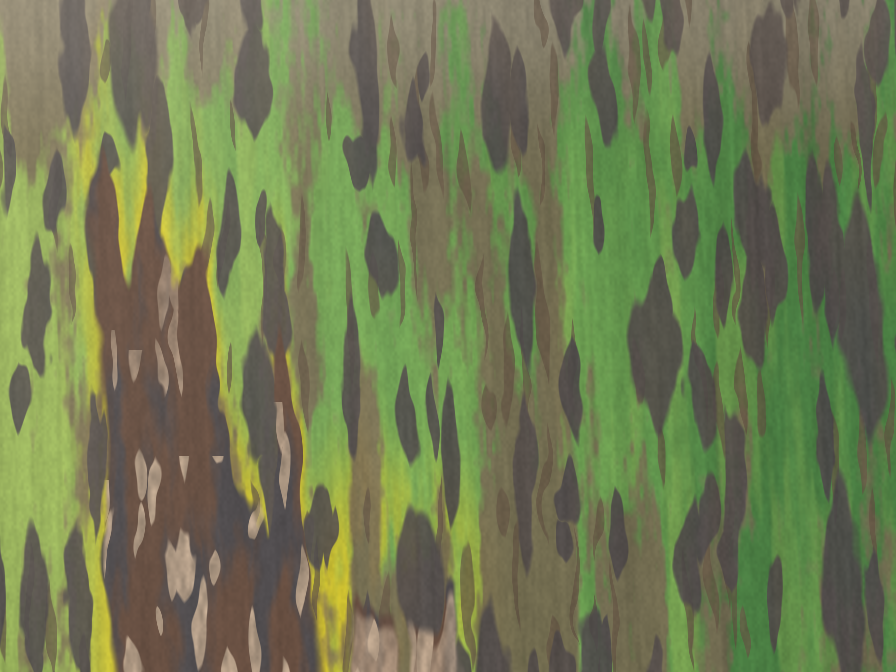
Give the GLSL for this texture, as a Shadertoy shader.

```glsl
// Diseased banana leaf: green blade with brown streaks, dark lens spots and a dry patch.
const vec3 LIME       = vec3(0.60, 0.71, 0.34);
const vec3 FRESH      = vec3(0.46, 0.65, 0.33);
const vec3 DEEP_GREEN = vec3(0.29, 0.49, 0.26);
const vec3 YELLOW     = vec3(0.84, 0.76, 0.15);
const vec3 HAZE_BROWN = vec3(0.43, 0.36, 0.29);
const vec3 HAZE_PALE  = vec3(0.57, 0.49, 0.45);
const vec3 SPOT_GREY  = vec3(0.29, 0.275, 0.285);
const vec3 DRY_BROWN  = vec3(0.39, 0.29, 0.235);
const vec3 DRY_TAN    = vec3(0.70, 0.61, 0.52);
const float LEAN = 0.035;         // sideways drift of the veins
const float SPOT_DENSITY = 0.46;
const float FIBRE = 0.09;         // contrast of the veins
const float GRAIN = 0.07;

float hash(vec2 p) {
    return fract(sin(dot(p, vec2(127.1, 311.7))) * 43758.5453);
}

float noise(vec2 p) {
    vec2 i = floor(p), f = fract(p);
    f = f * f * (3.0 - 2.0 * f);
    return mix(mix(hash(i), hash(i + vec2(1, 0)), f.x),
               mix(hash(i + vec2(0, 1)), hash(i + vec2(1, 1)), f.x), f.y);
}

float fbm(vec2 p) {
    float sum = 0.0, amp = 0.53;
    for (int i = 0; i < 4; i++) {
        sum += amp * noise(p);
        p = p * 2.03 + 17.3;
        amp *= 0.5;
    }
    return sum;
}

// Upright lenses, one at most per jittered cell; returns coverage
float lenses(vec2 p, vec2 cell, float density, float seed) {
    vec2 g = p / cell, id = floor(g);
    float cover = 0.0;
    for (int j = -1; j <= 1; j++)
    for (int i = -1; i <= 1; i++) {
        vec2 c = id + vec2(i, j), k = c + seed;
        vec2 jitter = vec2(hash(k + 3.1), hash(k + 7.7)) - 0.5;
        vec2 size = vec2(0.13, 0.22) + vec2(0.18, 0.38) * vec2(hash(k + 11.3), hash(k + 19.9));
        vec2 q = abs(g - c - 0.5 - 0.8 * jitter) / size;
        float inside = 1.0 - pow(q.x, 1.4) - pow(q.y, 1.8);
        cover = max(cover, step(hash(k), density) * smoothstep(-0.05, 0.25, inside));
    }
    return cover;
}

void mainImage(out vec4 fragColor, in vec2 fragCoord) {
    vec2 uv = fragCoord / iResolution.xy;
    vec2 p = fragCoord / iResolution.y;
    p.x += LEAN * (p.y - 0.5) * (0.3 + uv.x);

    // Ragged coordinates for blotch outlines
    vec2 r = p;
    r.x += 0.018 * (noise(p * vec2(25.0, 12.0)) - 0.5) + 0.008 * (noise(p * vec2(90.0, 28.0)) - 0.5);
    r.y += 0.05 * (noise(p * vec2(75.0, 7.0)) - 0.5);
    float fine = noise(p * vec2(170.0, 45.0)) - 0.5;

    // Healthy blade, lime on the left to deep green on the right
    float cloud = fbm(p * vec2(9.0, 2.6) + 4.0);
    float tone = uv.x + 0.5 * (cloud - 0.5) + 0.12 * (uv.y - 0.5);
    vec3 col = mix(LIME, FRESH, smoothstep(0.05, 0.48, tone));
    col = mix(col, DEEP_GREEN, smoothstep(0.48, 0.88, tone));
    float limeStreak = smoothstep(0.52, 0.72, fbm(p * vec2(24.0, 2.5) + 31.0));
    col = mix(col, LIME, 0.65 * limeStreak * (1.0 - 0.6 * uv.x));

    // Dry patch: uneven columns that rise from the lower left
    float top = 0.76 - 1.55 * (r.x - 0.16) + 0.42 * (noise(vec2(r.x * 26.0, 3.0)) - 0.5);
    float dry = smoothstep(-0.015, 0.015, top - r.y) * smoothstep(0.15, 0.162, r.x + 0.05 * (r.y - 0.2))
              * (1.0 - smoothstep(0.455, 0.48, r.x));
    float stubTop = 0.10 + 0.07 * (noise(vec2(r.x * 30.0, 8.0)) - 0.5);
    float stub = smoothstep(-0.01, 0.01, stubTop - r.y) * (1.0 - smoothstep(0.03, 0.04, abs(abs(r.x - 0.59) - 0.045)));
    dry = max(dry, stub);

    // Yellowing around it
    float halo = smoothstep(-0.25, 0.05, top - p.y) * smoothstep(0.08, 0.18, p.x) * (1.0 - smoothstep(0.5, 0.72, p.x));
    halo = max(halo, 0.8 * smoothstep(0.05, 0.0, abs(p.x - 0.14)) * smoothstep(0.45, 0.75, p.y));
    halo = max(halo, 0.8 * smoothstep(0.17, 0.02, length((p - vec2(0.6, 0.14)) * vec2(1.0, 0.65))));
    float yellowing = halo * smoothstep(0.30, 0.58, fbm(p * vec2(26.0, 4.0) + 9.0));
    col = mix(col, YELLOW, 0.9 * yellowing);

    // Speckled brown haze, strongest along the top
    float topEdge = smoothstep(0.72, 1.02, p.y);
    float haze = 0.65 * fbm(p * vec2(22.0, 3.2) + 50.0) + 0.35 * fbm(p * vec2(4.0, 2.5) + 70.0);
    haze += 0.17 * topEdge + 0.05 * smoothstep(0.35, 0.0, p.y) + 0.12 * fine;
    float hazeMask = smoothstep(0.50, 0.64, haze);
    vec3 hazeColor = mix(HAZE_BROWN, HAZE_PALE, 0.75 * topEdge + 0.25 * cloud);
    col = mix(col, hazeColor, 0.82 * hazeMask);

    // Thin streaks, then dark spots in three sizes
    float streak = lenses(r, vec2(0.032, 0.17), 0.42, 5.0);
    col = mix(col, HAZE_BROWN * 0.88, 0.68 * streak);
    float rim = lenses(r + 0.004 * fine, vec2(0.088, 0.24), SPOT_DENSITY, 41.0);
    float spot = max(rim, lenses(r, vec2(0.062, 0.16), SPOT_DENSITY * 0.65, 83.0));
    spot = max(spot, lenses(r, vec2(0.135, 0.34), 0.20, 127.0));
    vec3 spotColor = mix(SPOT_GREY, HAZE_BROWN, 0.3 * noise(p * vec2(35.0, 6.0)) + 0.2 * topEdge);
    col = mix(col, spotColor, 0.9 * spot);

    // Dead tissue with dark bands and bleached flakes
    vec3 dead = mix(DRY_BROWN, SPOT_GREY, smoothstep(0.45, 0.68, fbm(r * vec2(24.0, 4.0) + 13.0)));
    float low = 1.0 - smoothstep(0.25, 0.6, p.y);
    float flake = lenses(r, vec2(0.043, 0.125), 0.35 + 0.4 * low, 211.0);
    vec3 tan_ = DRY_TAN * (0.85 + 0.3 * noise(p * vec2(120.0, 45.0)));
    dead = mix(dead, tan_, flake * (0.55 + 0.4 * low));
    dead = mix(dead, tan_, 0.7 * stub * smoothstep(0.01, 0.03, stubTop - r.y));
    col = mix(col, dead, dry);

    // Veins, grain and pale light on the upper left
    float vein = noise(vec2(p.x * 150.0, p.y * 3.0)) + 0.6 * noise(vec2(p.x * 46.0, p.y * 1.2)) - 0.8;
    col *= 1.0 + FIBRE * vein + GRAIN * (noise(p * vec2(260.0, 190.0)) - 0.5) + 0.08 * fine;
    float glare = smoothstep(0.75, 0.0, uv.x) * (0.4 + 0.6 * uv.y) + 0.5 * topEdge;
    col = mix(col, vec3(0.78, 0.77, 0.73), 0.16 * glare);
    fragColor = vec4(clamp(col, 0.0, 1.0), 1.0);
}
```
